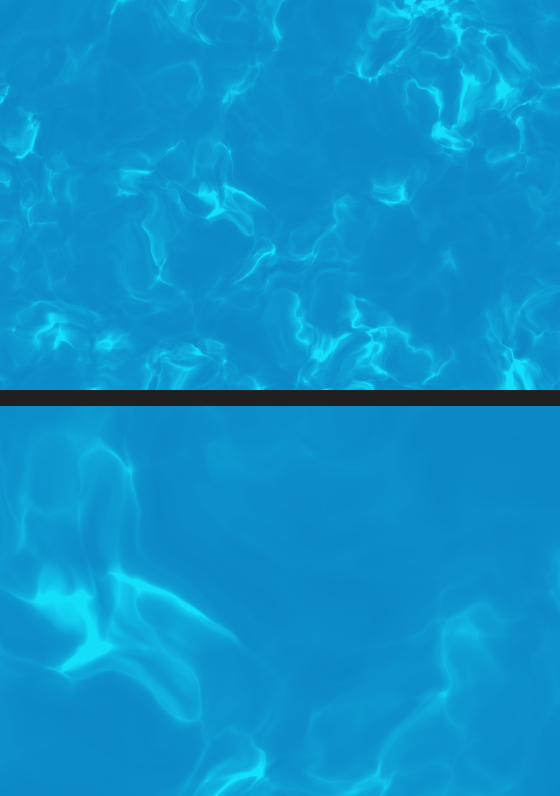
Top, the full canvas; bottom, a detail of the centre.
Give the GLSL for this texture, as a WebGL 1 fragment shader.

```glsl
precision highp float;
// Sunlit pool water: soft blue depth covered by bright, mottled caustics.
// Patchy fbm, faint cellular webs, filaments and grain are summed as an
// exponent, so light piles up into rare bright knots over a calm base.

uniform vec2 u_resolution;

#define PATCH_SCALE 6.0
#define WEB_SCALE 8.5
#define FINE_WEB_SCALE 15.0
#define FILAMENT_SCALE 13.0
#define GRAIN_SCALE 17.0
#define WARP 0.10
#define FINE_WARP 0.055
#define PATCH_GAIN 1.8
#define FILAMENT_GAIN 2.8
#define BASE_LIGHT 0.14
#define DEEP_BLUE vec3(0.043, 0.520, 0.768)
#define BRIGHT_CYAN vec3(0.070, 0.840, 0.960)

const mat2 OCTAVE = mat2(1.6, 1.2, -1.2, 1.6);  // rotate and double

vec2 hash2(vec2 cell) {
  vec3 h = fract(cell.xyx * vec3(0.1031, 0.1030, 0.0973));
  h += dot(h, h.yzx + 33.33);
  return fract((h.xx + h.yz) * h.zy);
}

// Smooth value noise in -1..1
float noise(vec2 p) {
  vec2 i = floor(p), f = fract(p);
  vec2 s = f * f * (3.0 - 2.0 * f);
  float low = mix(hash2(i).x, hash2(i + vec2(1.0, 0.0)).x, s.x);
  float high = mix(hash2(i + vec2(0.0, 1.0)).x, hash2(i + 1.0).x, s.x);
  return 2.0 * mix(low, high, s.y) - 1.0;
}

float fbm(vec2 p) {
  float sum = 0.0, amp = 0.5;
  for (int i = 0; i < 4; i++) {
    sum += amp * noise(p);
    p = OCTAVE * p + 7.3;
    amp *= 0.5;
  }
  return sum;
}

// Thin bright creases, centred near zero
float filaments(vec2 p) {
  float sum = 0.0, amp = 0.5;
  for (int i = 0; i < 3; i++) {
    float n = noise(p);
    sum += amp * (0.37 - sqrt(n * n + 0.006));
    p = OCTAVE * p + 3.7;
    amp *= 0.5;
  }
  return sum;
}

// Cellular web: dark round cells, soft seams, brighter where seams meet
float web(vec2 p) {
  vec2 cell = floor(p), f = fract(p);
  float near = 8.0, second = 8.0;
  for (int y = -1; y <= 1; y++) {
    for (int x = -1; x <= 1; x++) {
      vec2 offset = vec2(float(x), float(y));
      vec2 site = offset + 0.1 + 0.8 * hash2(cell + offset);
      float d = length(site - f);
      second = min(second, max(near, d));
      near = min(near, d);
    }
  }
  return exp(-3.5 * (second - near)) * smoothstep(0.1, 0.8, near);
}

vec2 drift(vec2 p) {
  return vec2(fbm(p), fbm(p + vec2(17.2, 41.7)));
}

void main() {
  vec2 p = gl_FragCoord.xy / u_resolution.y + 20.0;

  // Two levels of refraction bend the coordinates
  vec2 bent = p + WARP * drift(p * 5.0);
  vec2 rippled = bent + FINE_WARP * drift(bent * 12.0 + 60.0);

  // Fine structure gathers in the lit patches and fades in the calm ones
  float broad = 0.7 * noise(p * 2.3 + 5.0);
  float patches = fbm(rippled * PATCH_SCALE);
  float glow = smoothstep(-0.4, 0.4, patches + 0.2 * broad);
  float fine = 1.4 * web(rippled * FINE_WEB_SCALE + 9.0)
             + FILAMENT_GAIN * filaments(rippled * FILAMENT_SCALE)
             + 1.9 * fbm(rippled * GRAIN_SCALE + 31.0);

  float focus = broad + PATCH_GAIN * patches + 0.9 * web(bent * WEB_SCALE)
              + mix(0.15, 1.0, glow) * fine - 0.25;
  float light = min(BASE_LIGHT * exp(focus), 1.1);

  gl_FragColor = vec4(mix(DEEP_BLUE, BRIGHT_CYAN, light), 1.0);
}
```
